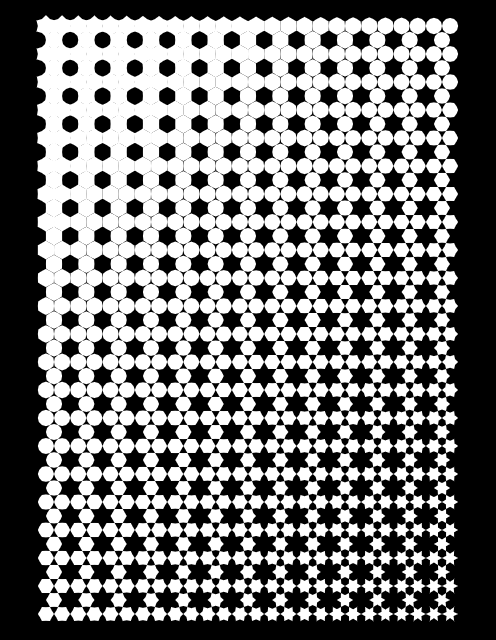
Give the GLSL for this pattern, as a Shadertoy shader.

```glsl
// A kagome lattice of white twelve-sided cells on black: each is a six-fold star
// whose valley radius shrinks along the diagonal, so overlapping cells at upper
// left turn into hexagons, near-circles and finally sharp stars at lower right.

const float ROW_STEP = 0.8660254;
const float PI = 3.14159265;

// Signed distance to a star: tips of radius 0.5 at multiples of 60 degrees,
// and the vertices halfway between them at radius 0.5 * ratio.
float starDistance(vec2 p, float ratio) {
    float angle = abs(mod(atan(p.y, p.x) + PI / 6.0, PI / 3.0) - PI / 6.0);
    vec2 folded = length(p) * vec2(cos(angle), sin(angle));
    vec2 tip = vec2(0.5, 0.0);
    vec2 edge = 0.5 * ratio * vec2(ROW_STEP, 0.5) - tip;
    return dot(folded - tip, normalize(vec2(edge.y, -edge.x)));
}

void mainImage(out vec4 fragColor, in vec2 fragCoord) {
    // Lattice units: one column step wide, origin at the top left cell
    float pixel = 39.59 / iResolution.y;
    vec2 p = (fragCoord - 0.5 * iResolution.xy) * pixel;
    p = vec2(p.x, -p.y) + vec2(12.5, 21.0 * ROW_STEP);

    float darkness = 1.0;
    float nearRow = floor(p.y / ROW_STEP + 0.5);
    for (int j = -1; j <= 1; j++) {
        float row = nearRow + float(j);
        float odd = mod(row, 2.0);
        float nearColumn = floor(p.x - 0.5 * odd + 0.5);
        for (int i = -1; i <= 1; i++) {
            float column = nearColumn + float(i);

            // Odd rows keep every second cell, which opens the holes
            bool inside = row >= 0.0 && row <= 42.0
                && column >= 0.0 && column <= 25.0;
            bool hole = odd > 0.5 && mod(column, 2.0) > 0.5;
            if (!inside || hole) continue;

            // The cell's place along the diagonal sets its shape
            vec2 center = vec2(column + 0.5 * odd, row * ROW_STEP);
            float ratio = 1.345 - 0.01378 * (center.x + center.y);
            float d = starDistance(p - center, ratio);
            darkness *= clamp(0.5 + d / pixel, 0.0, 1.0);
        }
    }
    fragColor = vec4(vec3(1.0 - darkness), 1.0);
}
```
